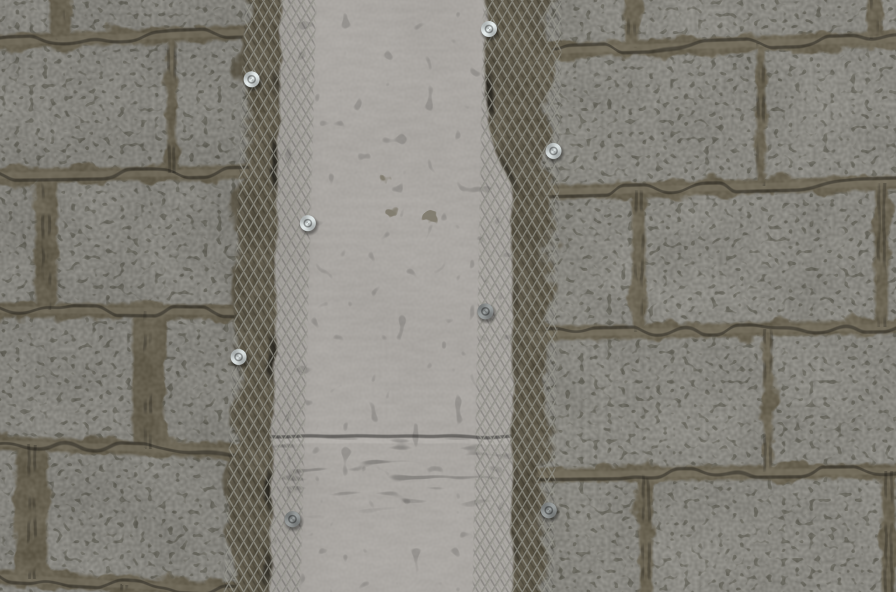
A Shadertoy shader for this texture:

```glsl
vec2 gradientAt(vec2 cell) {
    float angle = 6.2832 * fract(sin(dot(cell, vec2(127.1, 311.7))) * 43758.5);
    return vec2(cos(angle), sin(angle));
}

float gradientNoise(vec2 p) {
    vec2 i = floor(p), f = fract(p);
    vec2 u = f * f * f * (f * (f * 6.0 - 15.0) + 10.0);
    vec2 e = vec2(0.0, 1.0);
    float low = mix(dot(gradientAt(i), f), dot(gradientAt(i + e.yx), f - e.yx), u.x);
    float high = mix(dot(gradientAt(i + e), f - e), dot(gradientAt(i + 1.0), f - 1.0), u.x);
    return 1.4 * mix(low, high, u.y);
}

float fbm(vec2 p) {
    float sum = 0.0, gain = 0.55;
    for (int i = 0; i < 4; i++) {
        sum += gain * gradientNoise(p);
        p = mat2(1.6, 1.2, -1.2, 1.6) * p + 7.3;
        gain *= 0.5;
    }
    return sum;
}

vec3 mortarColor(vec2 p) {
    return vec3(0.415, 0.39, 0.325) + 0.07 * fbm(p * 22.0) + 0.035 * gradientNoise(p * 130.0);
}

vec3 blockColor(vec2 p) {
    float grain = gradientNoise(p * 145.0);
    float pits = smoothstep(0.22, 0.6, gradientNoise(p * vec2(85.0, 100.0) + 31.0));
    vec3 c = vec3(0.535, 0.53, 0.505) + 0.045 * fbm(p * 9.0) + 0.055 * grain;
    return c - pits * vec3(0.12, 0.12, 0.13);
}

// Courses of blocks; courseY counts downwards from the first bed joint
vec3 blockWall(vec2 p, float courseY, float courseHeight, float jointX, float blockWidth, float jointHalf) {
    float bed = (fract(courseY + 0.5) - 0.5) * courseHeight;
    float head = abs(mod(p.x - jointX + 0.5 * blockWidth, blockWidth) - 0.5 * blockWidth);
    float ragged = fbm(p * 17.0);
    float smear = 0.024 * max(ragged, 0.0) + 0.003 * gradientNoise(p * 70.0);
    float joint = min(abs(bed) - 0.011, head - jointHalf) - smear;
    vec3 c = mix(mortarColor(p), blockColor(p), smoothstep(-0.003, 0.005, joint));

    // Raked bed joint with a patchy shadow on each side
    float rake = smoothstep(0.008, 0.003, abs(bed));
    c = mix(c, vec3(0.465, 0.44, 0.375) + 0.03 * gradientNoise(p * 90.0), rake * 0.75);
    float patches = smoothstep(-0.3, 0.3, gradientNoise(p * vec2(11.0, 4.0)));
    float line = mix(-0.008, 0.008, patches);
    c *= 1.0 - 0.33 * smoothstep(0.0045, 0.001, abs(bed - line));
    float crack = smoothstep(0.004, 0.001, abs(head - 0.005 + 0.004 * ragged));
    return c * (1.0 - 0.22 * crack * smoothstep(-0.1, 0.3, gradientNoise(p * 25.0)));
}

vec3 columnColor(vec2 p) {
    vec3 c = vec3(0.665, 0.652, 0.635) + 0.022 * fbm(p * 5.0);
    c += 0.014 * gradientNoise(p * vec2(25.0, 90.0)) + 0.012 * gradientNoise(p * 180.0);
    c *= 1.0 - 0.05 * smoothstep(0.56, 0.46, p.x);

    // Cast seam and the scuffs under it
    float seam = p.y - 0.263 - 0.004 * gradientNoise(vec2(p.x * 14.0, 2.0));
    c *= 1.0 - 0.38 * smoothstep(0.0045, 0.001, abs(seam));
    c += 0.035 * smoothstep(0.006, 0.002, abs(seam + 0.008));
    float scuffZone = smoothstep(0.10, 0.20, p.y) * smoothstep(0.27, 0.25, p.y);
    float scuffs = smoothstep(0.3, 0.65, gradientNoise(p * vec2(17.0, 75.0)));
    float specks = smoothstep(0.5, 0.7, gradientNoise(p * vec2(42.0, 36.0) + 5.0));
    return c * (1.0 - 0.2 * scuffs * scuffZone - 0.13 * specks);
}

float chip(vec2 p, vec2 center, float radius) {
    float d = length((p - center) * vec2(0.8, 1.0)) + 0.006 * gradientNoise(p * 90.0);
    return smoothstep(radius + 0.002, radius - 0.002, d);
}

float diamondWire(vec2 p, vec2 cell, float halfWidth, float soft) {
    vec2 q = p / cell;
    vec2 diagonal = abs(fract(vec2(q.x + q.y, q.x - q.y)) - 0.5);
    float d = min(diagonal.x, diagonal.y) * cell.x * 0.87;
    return smoothstep(halfWidth + soft, halfWidth - soft, d);
}

vec3 addMesh(vec3 c, vec2 p, float left, float right, float soft) {
    float strip = smoothstep(left, left + 0.006, p.x) * smoothstep(right, right - 0.006, p.x);
    vec2 cell = vec2(0.0168, 0.0285);
    float shade = diamondWire(p + vec2(0.004, 0.005), cell, 0.0013, soft);
    float wire = diamondWire(p, cell, 0.0012, soft);
    c *= 1.0 - 0.17 * strip * shade;
    return mix(c, vec3(0.60, 0.60, 0.565), 0.72 * strip * wire);
}

vec3 addWasher(vec3 c, vec2 p, vec2 center, float shine, float soft) {
    vec2 d = p - center;
    float r = length(d);
    c *= 1.0 - 0.35 * smoothstep(0.019, 0.011, length(d + vec2(-0.002, 0.004)));
    vec3 metal = vec3(0.97, 1.0, 1.0) * shine * (0.95 + 0.12 * sin(2.0 * atan(d.y, d.x)));
    metal *= 1.0 - 0.35 * smoothstep(0.0025, 0.0, abs(r - 0.006));
    return mix(c, metal, smoothstep(0.0135 + soft, 0.0135 - soft, r));
}

void mainImage(out vec4 fragColor, in vec2 fragCoord) {
    vec2 p = fragCoord / iResolution.y;
    float soft = 0.7 / iResolution.y;
    float ragged = fbm(p * 13.0);

    // Left and right walls with slightly fanned courses
    float heightL = 0.226 + 0.025 * p.x;
    float courseL = (0.929 + 0.04 * p.x - p.y) / heightL;
    float rowL = floor(courseL);
    float headL = mix(0.29 - 0.02 * rowL, 0.09 - 0.012 * rowL, mod(rowL, 2.0));
    float heightR = 0.2385 + 0.008 * (p.x - 0.89);
    float courseR = (0.913 + 0.035 * (p.x - 0.89) - p.y) / heightR;
    float rowR = floor(courseR);
    float headR = 1.285 + 0.006 * rowR - 0.212 * mod(rowR, 2.0);
    vec3 c = p.x < 0.65
        ? blockWall(p, courseL, heightL, headL, 0.41, min(0.006 + 0.011 * abs(rowL), 0.025)) * 0.965
        : blockWall(p, courseR, heightR, headR, 0.41, 0.006 + 0.004 * mod(rowR, 2.0));

    // Rough mortar beside the column
    float bandL = 0.385 + 0.03 * p.y + 0.045 * ragged;
    float bandR = 0.918 + 0.012 * p.y + 0.045 * ragged;
    float band = smoothstep(bandL - 0.006, bandL + 0.008, p.x) * smoothstep(bandR + 0.008, bandR - 0.006, p.x);
    c = mix(c, mortarColor(p) * (0.9 + 0.12 * ragged), band);

    // Concrete column and the gaps at its edges
    float edgeL = 0.455 + 0.02 * p.y + 0.012 * ragged;
    float edgeR = mix(0.866, 0.822, smoothstep(0.67, 0.8, p.y)) + 0.010 * ragged;
    float inside = min(p.x - edgeL, edgeR - p.x);
    float gaps = smoothstep(0.0, 0.4, gradientNoise(vec2(p.y * 9.0, floor(p.x * 1.5))));
    c *= 1.0 - 0.5 * gaps * smoothstep(0.010, 0.001, abs(inside + 0.005));
    c = mix(c, columnColor(p), smoothstep(-0.003, 0.004, inside));
    float chips = chip(p, vec2(0.648, 0.697), 0.006) + chip(p, vec2(0.66, 0.642), 0.007);
    chips += chip(p, vec2(0.727, 0.634), 0.010);
    c = mix(c, vec3(0.47, 0.45, 0.39), 0.8 * min(chips, 1.0));

    // Wire strips and their fixings
    c = addMesh(c, p, 0.375 + 0.036 * p.y, 0.510 + 0.027 * p.y, soft);
    c = addMesh(c, p, 0.796 + 0.018 * p.y, 0.938 + 0.014 * p.y, soft);
    vec3 washers[8] = vec3[8](
        vec3(0.826, 0.951, 0.86), vec3(0.425, 0.866, 0.86), vec3(0.935, 0.745, 0.82), vec3(0.520, 0.623, 0.84),
        vec3(0.820, 0.474, 0.58), vec3(0.403, 0.397, 0.82), vec3(0.494, 0.123, 0.57), vec3(0.927, 0.138, 0.58));
    for (int i = 0; i < 8; i++) c = addWasher(c, p, washers[i].xy, washers[i].z, soft);

    fragColor = vec4(clamp(c, 0.0, 1.0), 1.0);
}
```
